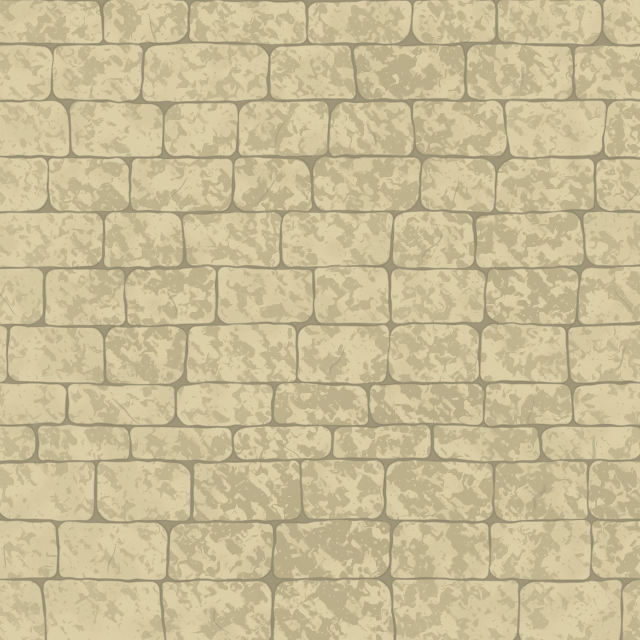
Write a Shadertoy shader that draws this texture.

```glsl
// A pale sandstone wall of twelve uneven courses with thin worn joints.
// Each block is a rounded box between jittered, tilted joints; thresholded
// noise mottles its face, more densely on some blocks than on others.

#define LIGHT_STONE vec3(0.860, 0.810, 0.655)
#define DARK_STONE  vec3(0.725, 0.680, 0.535)
#define MORTAR      vec3(0.625, 0.590, 0.480)
#define JOINT_CORE  vec3(0.555, 0.520, 0.415)
#define HALF_GAP      0.0019
#define CORNER_MIN    0.009
#define CORNER_MAX    0.026
#define JOINT_JITTER  0.22
#define JOINT_TILT    0.13
#define MOTTLE_SCALE  78.0
#define MOTTLE_LEVEL  0.535

// Per course: top edge measured downwards, first joint, mean block length.
const int COURSE_COUNT = 12;
const vec3 COURSES[COURSE_COUNT] = vec3[COURSE_COUNT](
    vec3(-.002, .152, .160), vec3(.068, .076, .164), vec3(.158, .105, .138),
    vec3( .245, .062, .145), vec3(.331, .145, .152), vec3(.418, .075, .137),
    vec3( .507, .156, .146), vec3(.599, .119, .156), vec3(.665, .062, .154),
    vec3( .720, .150, .154), vec3(.814, .103, .164), vec3(.906, .065, .182));

float hash(vec2 p) {
    vec3 q = fract(p.xyx * 0.1031);
    q += dot(q, q.yzx + 33.33);
    return fract((q.x + q.y) * q.z);
}

float noise(vec2 p) {
    vec2 i = floor(p), f = fract(p);
    f = f * f * (3.0 - 2.0 * f);
    return mix(mix(hash(i), hash(i + vec2(1, 0)), f.x),
               mix(hash(i + vec2(0, 1)), hash(i + vec2(1, 1)), f.x), f.y);
}

vec2 turn(vec2 p) { return mat2(0.8, 0.6, -0.6, 0.8) * p; }

// Position of a vertical joint at height y from the middle of its course.
float jointX(int course, int k, float y) {
    vec2 id = vec2(float(k) + 20.0, float(course) * 7.0 + 3.0);
    float shift = JOINT_JITTER * (hash(id) - 0.5);
    float tilt = JOINT_TILT * (hash(id + 51.0) - 0.5);
    return COURSES[course].y + (float(k) + shift) * COURSES[course].z + tilt * y;
}

float roundedBox(vec2 p, vec2 halfSize, float radius) {
    vec2 q = abs(p) - halfSize + radius;
    return length(max(q, 0.0)) + min(max(q.x, q.y), 0.0) - radius;
}

// Signed distance to the block; also gives its id and local position.
float blockDistance(vec2 p, out vec2 id, out vec2 local) {
    int course = 0;
    for (int i = 1; i < COURSE_COUNT; i++)
        if (p.y >= COURSES[i].x) course = i;
    float top = COURSES[course].x;
    float bottom = course < COURSE_COUNT - 1 ? COURSES[course + 1].x : 1.012;
    float y = p.y - 0.5 * (top + bottom);

    int k = -2;
    for (int i = -1; i < 9; i++)
        if (p.x >= jointX(course, i, y)) k = i;
    float left = jointX(course, k, y), right = jointX(course, k + 1, y);

    id = vec2(float(k) + 20.0, float(course) + 40.0);
    local = vec2(p.x - 0.5 * (left + right), y);
    vec2 halfSize = 0.5 * vec2(right - left, bottom - top) - HALF_GAP;
    float wear = hash(id * 3.0 + 9.0 * step(0.0, local) + 5.0);
    float radius = mix(CORNER_MIN, CORNER_MAX, wear * wear);
    return roundedBox(local, halfSize, min(radius, 0.8 * halfSize.y));
}

// Mottled face: two sizes of blotch, broad washes and small flecks.
vec3 stoneColour(vec2 p, vec2 id, float inset) {
    float density = 0.5 * hash(id + 11.0) + 0.5 * noise(p * 5.0 + 8.0);
    density *= mix(0.45, 1.15, smoothstep(0.0, 0.22, p.x));
    vec2 q = p * MOTTLE_SCALE + 1.2 * noise(p * 110.0);
    float grain = 0.62 * noise(turn(q)) + 0.38 * noise(q * 2.1 + 31.0);
    grain -= 0.06 * (1.0 - smoothstep(0.0, 0.008, inset));
    float level = MOTTLE_LEVEL - 0.22 * (density - 0.5);
    float blotch = smoothstep(level - 0.07, level + 0.07, grain);
    float wash = smoothstep(0.35, 0.75, noise(turn(p) * 32.0 + 70.0));

    vec3 colour = mix(LIGHT_STONE, DARK_STONE, 0.20 * wash);
    colour = mix(colour, DARK_STONE, blotch * mix(0.55, 1.0, density));
    float fleck = noise(turn(p) * 205.0 + 17.0);
    colour = mix(colour, LIGHT_STONE, 0.6 * smoothstep(0.80, 0.90, fleck));
    return mix(colour, DARK_STONE, 0.5 * smoothstep(0.20, 0.10, fleck));
}

void mainImage(out vec4 fragColor, in vec2 fragCoord) {
    float pixel = 1.0 / iResolution.y;
    vec2 p = fragCoord / iResolution.xy;
    p.y = 1.0 - p.y;

    // Hand-cut waviness of the joints
    vec2 sway = vec2(noise(p * 13.0), noise(p * vec2(9.0, 14.0) + 60.0)) - 0.5;
    vec2 chips = vec2(noise(p * 65.0 + 5.0), noise(p * 65.0 + 90.0)) - 0.5;
    vec2 id, local;
    float d = blockDistance(p + 0.006 * sway + 0.0025 * chips, id, local);
    d += 0.0022 * (noise(p * 38.0 + 44.0) - 0.5);

    vec3 stone = stoneColour(p, id, -d);

    // Occasional faint slanting scratch
    float slant = (hash(id + 23.0) - 0.5) * 1.8;
    float scratch = abs(local.x - slant * local.y - 0.02 * (noise(p * 35.0) - 0.5));
    float scratched = step(0.80, hash(id + 37.0)) * smoothstep(0.026, 0.012, abs(local.y - 0.01));
    stone = mix(stone, MORTAR, 0.5 * scratched * smoothstep(0.0008 + pixel, 0.0004, scratch));

    // Mortar, darkest in the shade right beside the blocks
    float shade = smoothstep(0.0045, 0.0005, d) * (0.35 + 0.65 * noise(p * 48.0));
    vec3 mortar = mix(MORTAR, JOINT_CORE, shade);
    float cover = smoothstep(-0.7 * pixel - 0.0004, 0.7 * pixel + 0.0004, d);
    fragColor = vec4(mix(stone, mortar, cover), 1.0);
}
```
